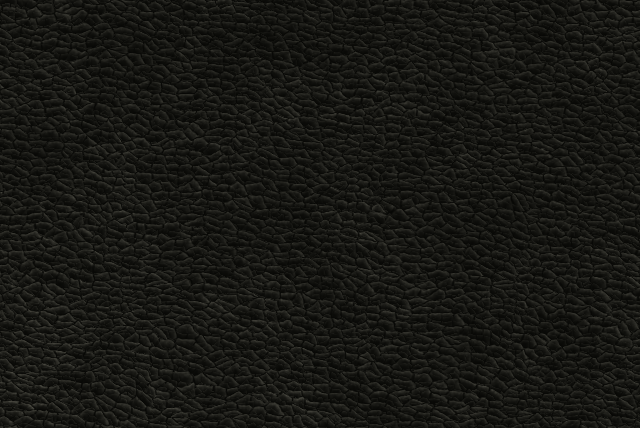
A Shadertoy shader for this texture:

```glsl
#define GRAIN_DENSITY vec2(31.0, 50.0)
#define FINE_SCALE 1.7
#define FINE_STRENGTH 0.55
#define RIM_WIDTH 0.25
#define RIM_SOFTNESS 0.13
#define LIGHT_DIR vec2(0.25, 0.97)
#define SHADOW_COLOR vec3(0.024, 0.025, 0.016)
#define RIM_COLOR vec3(0.245, 0.243, 0.215)

vec2 hash2(vec2 p) {
    vec3 q = fract(p.xyx * vec3(0.1031, 0.1030, 0.0973));
    q += dot(q, q.yzx + 33.33);
    return fract((q.xx + q.yz) * q.zy);
}

float cornerSlope(vec2 cell, vec2 offset) {
    return dot(hash2(cell) * 2.0 - 1.0, offset);
}

float gradientNoise(vec2 p) {
    vec2 i = floor(p), f = p - i;
    vec2 u = f * f * f * (f * (f * 6.0 - 15.0) + 10.0);
    vec2 e = vec2(1.0, 0.0);
    float low = mix(cornerSlope(i, f), cornerSlope(i + e, f - e), u.x);
    float high = mix(cornerSlope(i + e.yx, f - e.yx),
                     cornerSlope(i + 1.0, f - 1.0), u.x);
    return mix(low, high, u.y);
}

vec2 noiseVector(vec2 p) {
    return vec2(gradientNoise(p), gradientNoise(p + 71.3));
}

// Lit upper rims of irregular Voronoi grains
float grainRims(vec2 p) {
    vec2 cell = floor(p), f = p - cell;
    vec2 nearestCell = vec2(0.0), nearest = vec2(0.0);
    float best = 8.0;
    for (int y = -1; y <= 1; y++)
    for (int x = -1; x <= 1; x++) {
        vec2 g = vec2(x, y);
        vec2 r = g + 0.05 + 0.9 * hash2(cell + g) - f;
        if (dot(r, r) < best) {
            best = dot(r, r);
            nearest = r;
            nearestCell = g;
        }
    }

    float edge = 8.0, rim = 0.0;
    for (int y = -2; y <= 2; y++)
    for (int x = -2; x <= 2; x++) {
        vec2 g = nearestCell + vec2(x, y);
        vec2 r = g + 0.05 + 0.9 * hash2(cell + g) - f;
        vec2 across = r - nearest;
        if (dot(across, across) > 0.0001) {
            vec2 dir = normalize(across);
            float d = dot(0.5 * (r + nearest), dir);
            float lit = smoothstep(-0.05, 0.75, dot(dir, LIGHT_DIR));
            rim = max(rim, lit * exp(-d / RIM_WIDTH));
            edge = min(edge, d);
        }
    }
    return rim * smoothstep(0.0, RIM_SOFTNESS, edge);
}

void mainImage(out vec4 fragColor, in vec2 fragCoord) {
    vec2 uv = fragCoord / iResolution.xy;
    vec2 p = fragCoord / iResolution.y;

    // Broad flow of the hide and small ragged kinks
    vec2 hide = p + 0.035 * noiseVector(p * 4.0)
                  + 0.010 * noiseVector(p * 17.0 + 9.0)
                  + 0.0035 * noiseVector(p * 85.0 + 31.0);
    hide.y += 0.10 * hide.x;

    // Large grains, with finer wrinkles between them
    vec2 grain = hide * GRAIN_DENSITY;
    float coarse = grainRims(grain);
    float fine = grainRims(grain * FINE_SCALE + 43.0);
    float patches = 0.75 + 0.6 * gradientNoise(p * 22.0 + 5.0);
    float tone = max(coarse, fine * FINE_STRENGTH * patches) + 0.15 * fine;

    // Sparse creases running down to the right
    vec2 along = vec2(0.78 * hide.x - 0.62 * hide.y,
                      0.62 * hide.x + 0.78 * hide.y);
    float ridge = abs(gradientNoise(along * vec2(4.0, 15.0)));
    float crease = 1.0 - smoothstep(0.0, 0.05, ridge);
    tone *= 1.0 + 0.25 * crease;

    // Uneven sheen, brighter toward the lower left
    float sheen = 1.0 + 0.35 * gradientNoise(p * 5.0 + 17.0);
    sheen += 0.22 * (1.0 - smoothstep(0.0, 0.75, length(uv)));
    float pores = gradientNoise(p * 150.0);
    tone *= sheen * (1.0 + 0.55 * pores);
    tone += 0.05 * gradientNoise(p * 120.0 + 7.0) + 0.025;

    vec3 color = mix(SHADOW_COLOR, RIM_COLOR, clamp(tone, 0.0, 1.15));
    fragColor = vec4(color, 1.0);
}
```
